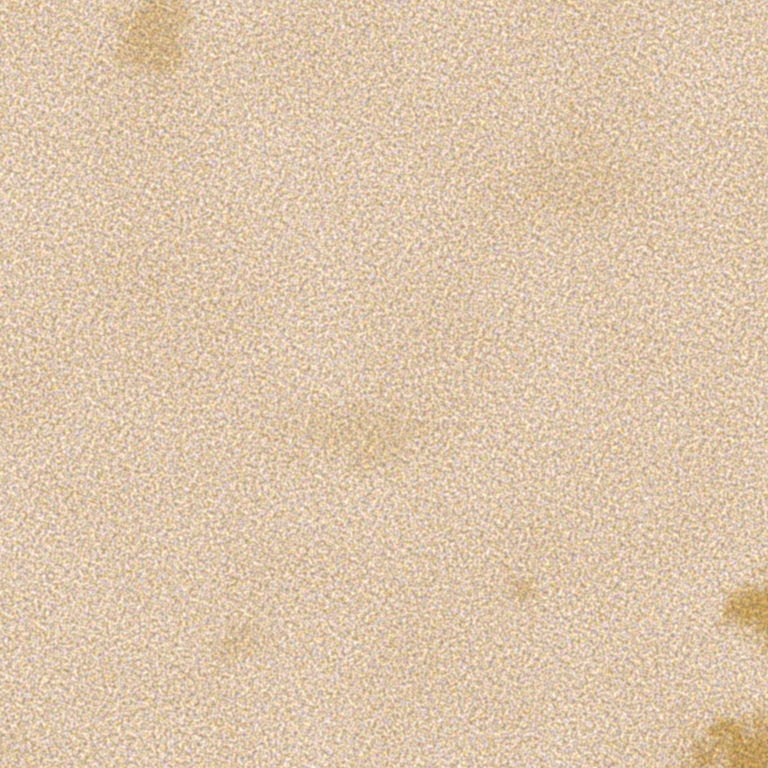
A Shadertoy shader for this texture:

```glsl
// Fine pale sand: grains are rotated layers of gradient noise around a warm beige,
// with yellow and mauve tints, rare bright glints, faint mottling
// and a few ragged ochre stains, strongest in the lower right corner.

const vec3 SAND_BASE = vec3(0.871, 0.781, 0.680);
const vec3 YELLOW_TINT = vec3(0.035, 0.005, -0.130);
const vec3 PINK_TINT = vec3(0.045, -0.035, 0.020);
const vec3 OCHRE_FILTER = vec3(0.86, 0.77, 0.52);
const vec3 GLINT_COLOR = vec3(1.0, 0.97, 0.89);

// Integer hash giving a unit gradient for each lattice cell
vec2 cellGradient(vec2 cell, uint seed) {
    uvec2 q = uvec2(ivec2(cell));
    uint h = q.x * 1597u ^ q.y * 51749u ^ seed * 7919u;
    h = (h ^ (h >> 16)) * 73244475u;
    h = (h ^ (h >> 15)) * 73244475u;
    h ^= h >> 16;
    float angle = float(h & 65535u) / 65536.0 * 6.28318;
    return vec2(cos(angle), sin(angle));
}

float gradientNoise(vec2 p, uint seed) {
    vec2 cell = floor(p);
    vec2 f = p - cell;
    vec2 blend = f * f * f * (f * (f * 6.0 - 15.0) + 10.0);
    vec2 right = vec2(1.0, 0.0);
    vec2 up = vec2(0.0, 1.0);
    float a = dot(cellGradient(cell, seed), f);
    float b = dot(cellGradient(cell + right, seed), f - right);
    float c = dot(cellGradient(cell + up, seed), f - up);
    float d = dot(cellGradient(cell + 1.0, seed), f - 1.0);
    return mix(mix(a, b, blend.x), mix(c, d, blend.x), blend.y);
}

vec2 rotate(vec2 p, float angle) {
    float c = cos(angle), s = sin(angle);
    return vec2(c * p.x - s * p.y, s * p.x + c * p.y);
}

// Gradient noise on a turned lattice, so that layers share no axes
float layer(vec2 p, float frequency, float angle, uint seed) {
    return gradientNoise(rotate(p, angle) * frequency + 37.3, seed);
}

float fbm(vec2 p, float frequency, uint seed) {
    float sum = 0.0;
    float weight = 1.0;
    for (uint i = 0u; i < 4u; i++) {
        sum += weight * layer(p, frequency, 0.5 + 1.1 * float(i), seed + i);
        frequency *= 2.1;
        weight *= 0.6;
    }
    return sum;
}

// Soft elliptical patch whose rim is broken up by the given noise value
float stain(vec2 p, vec2 center, vec2 radius, float ragged) {
    float dist = length((p - center) / radius);
    return 1.0 - smoothstep(0.25, 1.25, dist + 0.65 * ragged);
}

void mainImage(out vec4 fragColor, in vec2 fragCoord) {
    vec2 p = fragCoord / iResolution.xy;

    // Grain brightness and tint
    float coarse = layer(p, 165.0, 0.6, 11u);
    float fine = layer(p, 255.0, 1.9, 12u);
    float grain = 0.75 * coarse + 0.75 * fine;
    float yellow = layer(p, 135.0, 1.2, 21u) + 0.4 * layer(p, 60.0, 0.3, 22u);
    float pink = layer(p, 120.0, 2.4, 31u);
    vec3 color = SAND_BASE + 0.235 * grain;
    color += YELLOW_TINT * yellow + PINK_TINT * pink;

    // Broad mottling
    float mottle = fbm(p, 5.0, 41u);
    color += vec3(-0.014, -0.022, -0.034) * mottle;

    // Ochre stains
    float ragged = fbm(p, 22.0, 51u);
    float ochre = 0.95 * stain(p, vec2(1.00, 0.20), vec2(0.050, 0.055), ragged);
    ochre += 0.95 * stain(p, vec2(0.98, 0.02), vec2(0.095, 0.060), ragged);
    ochre += 0.45 * stain(p, vec2(0.20, 0.96), vec2(0.050, 0.080), ragged);
    ochre += 0.24 * stain(p, vec2(0.48, 0.43), vec2(0.110, 0.060), ragged);
    ochre += 0.14 * stain(p, vec2(0.77, 0.77), vec2(0.110, 0.070), ragged);
    ochre += 0.35 * stain(p, vec2(0.68, 0.23), vec2(0.020, 0.020), ragged);
    ochre += 0.25 * stain(p, vec2(0.31, 0.16), vec2(0.040, 0.030), ragged);
    color *= mix(vec3(1.0), OCHRE_FILTER, min(ochre, 1.0));

    // Rare glints on the brightest grains
    float glint = smoothstep(0.50, 0.80, grain);
    color = mix(color, GLINT_COLOR, 0.5 * glint);

    fragColor = vec4(clamp(color, 0.0, 1.0), 1.0);
}
```
